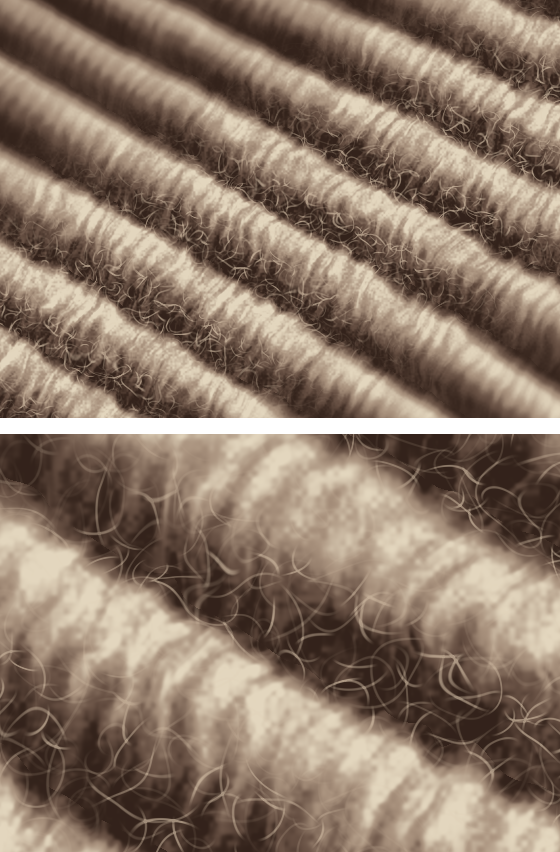
Top: the whole. Bottom: its middle third, enlarged.
This texture is drawn by a WebGL 1 fragment shader. Its source:

```glsl
precision highp float;
uniform vec2 u_resolution;

const vec3 SHADOW = vec3(0.20, 0.135, 0.105);
const vec3 UMBER = vec3(0.40, 0.31, 0.26);
const vec3 TAN = vec3(0.66, 0.57, 0.49);
const vec3 CREAM = vec3(0.89, 0.84, 0.745);
const vec3 HAIR = vec3(0.86, 0.78, 0.68);
const float NEAR_RIDGES = 4.42;   // ridges per canvas height
const float FAR_RIDGES = 5.6;
const float CROWDING = 1.1;       // extra ridges toward the distance
const float RIDGE_TOP = 0.28;     // upper edge, in ridge widths above the crest
const float STRAND_RATE = 22.0;
const float HAIR_WIDTH = 0.0008;
const float TAU = 6.28318;

float hash(vec2 p) {
  p = fract(p * vec2(0.1031, 0.1137));
  p += dot(p, p.yx + 33.33);
  return fract((p.x + p.y) * p.x * 17.31);
}

float noise(vec2 p) {
  vec2 i = floor(p);
  vec2 f = fract(p);
  f = f * f * (3.0 - 2.0 * f);
  float low = mix(hash(i), hash(i + vec2(1.0, 0.0)), f.x);
  float high = mix(hash(i + vec2(0.0, 1.0)), hash(i + 1.0), f.x);
  return mix(low, high, f.y);
}

// Ridge number at p (y down); the rows flatten and tighten with distance
float ridgePhase(vec2 p) {
  float level = max(p.y - 0.605 * p.x, (p.y - 0.56 * p.x) / (1.0 + 0.28 * p.x));
  float d = 0.157 - level;
  float far = max(d, 0.0);
  return 3.0 + far * (FAR_RIDGES + CROWDING * far) + min(d, 0.0) * NEAR_RIDGES;
}

// Short curled hairs, one arc per cell in several turned grids
float looseHairs(vec2 p, float pixel) {
  float sum = 0.0;
  vec2 curl = vec2(noise(p * 24.0), noise(p * 24.0 + 40.0)) * 0.022;
  for (int i = 0; i < 12; i++) {
    float k = float(i);
    float c = cos(k * 2.4);
    float s = sin(k * 2.4);
    float scale = 9.0 + k * 1.3;
    vec2 q = mat2(c, s, -s, c) * (p + curl) * scale + 50.0 + k * 7.3;
    vec2 cell = floor(q);
    vec2 local = fract(q) - 0.5;
    float seed = hash(cell + k);
    float radius = 0.22 + 0.65 * hash(cell + 19.0 + k);
    vec2 center = vec2(radius + (seed - 0.5) * 0.5, (seed - 0.5) * 0.3);
    float d = abs(length(local - center) - radius) / scale;
    float line = 1.0 - smoothstep(HAIR_WIDTH * 0.3, HAIR_WIDTH + pixel, d);
    float ends = 1.0 - smoothstep(0.25, 0.5, length(local));
    sum += line * ends * (0.1 + 0.9 * seed * seed);
  }
  return min(sum, 1.0);
}

vec3 woolColor(float tone) {
  vec3 c = mix(SHADOW, UMBER, smoothstep(0.0, 0.3, tone));
  c = mix(c, TAN, smoothstep(0.25, 0.68, tone));
  return mix(c, CREAM, smoothstep(0.62, 1.0, tone));
}

void main() {
  vec2 p = gl_FragCoord.xy / u_resolution.y;
  p.y = 1.0 - p.y;
  float pixel = 1.0 / u_resolution.y;

  // Shallow focus along a rising band
  float depth = p.y + 0.42 * p.x - 0.87;
  float blur = smoothstep(0.12, 0.6, abs(depth));
  float sharp = 1.0 - blur;

  // Ridges with uneven edges
  float phase = ridgePhase(p);
  phase += (noise(p * 9.0 + 11.0) - 0.5) * 0.08;
  phase += (noise(p * 34.0 + 5.0) - 0.5) * 0.12 * (0.3 + 0.7 * sharp);
  float ridge = floor(phase + 1.0 - RIDGE_TOP);
  float across = phase - ridge;
  float rise = smoothstep(-0.64, 0.02, across);
  float fall = 1.0 - smoothstep(mix(0.1, 0.0, blur), RIDGE_TOP, across);
  float body = pow(rise, 1.1) * fall;

  // Wrapped strands bending over each ridge
  float along = p.x + 0.8 * p.y - 0.09 * across * across;
  along += (noise(p * 13.0 + ridge * 3.7) - 0.5) * 0.04;
  along += (noise(p * 38.0 + ridge * 5.1) - 0.5) * 0.014;
  float strand = along * STRAND_RATE + hash(vec2(ridge + 20.0, 3.0));
  float bump = 0.5 - 0.5 * cos(TAU * strand);
  float shade = (hash(vec2(floor(strand) + 30.0, ridge + 20.0)) - 0.5) * bump;
  float flank = 1.0 - smoothstep(-0.3, 0.15, across);
  float patchy = 0.35 + 1.3 * noise(p * 16.0 + 61.0);
  float relief = (bump - 0.55) * mix(0.09, 0.22, flank) * patchy + shade * 0.13;

  // Fine fibres running with the strands, and soft mottling
  float lane = across * 7.0 + ridge * 13.0 + 90.0;
  float ply = noise(vec2(along * 52.0, lane * 0.6)) - 0.5;
  float grain = noise(vec2(along * 125.0, lane)) - 0.5;
  float speckle = noise(p * 200.0 + 7.0) - 0.5;
  float mottle = noise(p * 21.0 + 3.0) - 0.5;
  float drift = noise(p * 5.0 + 23.0) - 0.5;

  float tone = 0.1 + 0.8 * body;
  tone += relief * mix(1.0, 0.4, blur) * (0.3 + 0.7 * smoothstep(0.0, 0.4, body));
  tone += (ply * 0.2 + grain * 0.22 + speckle * 0.16) * (0.1 + 0.9 * sharp);
  tone += mottle * 0.12 + drift * 0.1;
  tone *= 1.0 - 0.2 * smoothstep(0.25, 0.85, -depth);
  vec3 color = woolColor(clamp(tone, 0.0, 1.0));

  // Hairs gather in the furrows where the focus is sharp
  float furrow = 1.0 - smoothstep(0.3, 0.85, body);
  float hairs = looseHairs(p, pixel) * sharp * sharp * (0.14 + 0.5 * furrow);
  color = mix(color, HAIR, hairs);

  gl_FragColor = vec4(color, 1.0);
}
```
